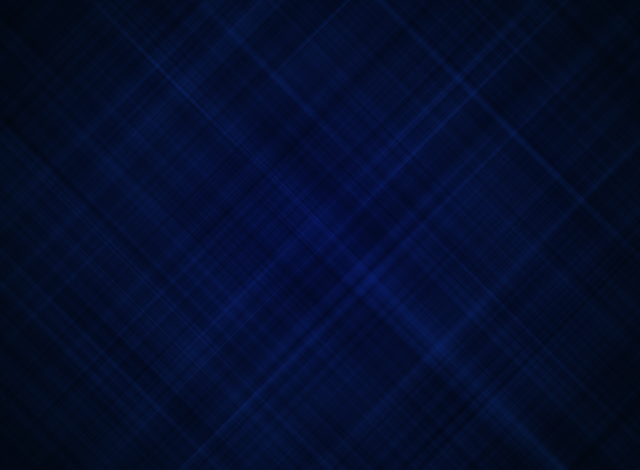
A WebGL 2 fragment shader for this background:

```glsl
#version 300 es
precision highp float;
// Dark blue woven backdrop: crossing diagonal threads and soft bands under a vignette.

uniform vec2 u_resolution;
out vec4 outColor;

const vec3 CENTER_BLUE = vec3(0.017, 0.054, 0.245);
const vec3 MIDDLE_BLUE = vec3(0.018, 0.062, 0.205);
const vec3 EDGE_BLUE = vec3(0.008, 0.037, 0.090);
const vec3 SHEEN_BLUE = vec3(0.030, 0.090, 0.170);
const float THREAD_DEPTH = 0.70;
const float BAND_DEPTH = 0.34;
const float BAND_GRAIN = 2.4;     // how strongly threads split up the bands
const float WEAVE_START = 13.0;   // thread frequency of the coarsest octave
const float WEAVE_GROWTH = 1.9;
const int OCTAVES = 5;
const int BANDS = 9;

// Each band: position across the diagonal, half width, strength.
const vec3 FALLING[BANDS] = vec3[BANDS](
  vec3(-0.71, 0.008, 0.45), vec3(-0.56, 0.035, 0.15), vec3(-0.47, 0.011, 0.60),
  vec3(-0.425, 0.010, -0.45), vec3(0.016, 0.017, 0.50), vec3(0.110, 0.035, -0.20),
  vec3(0.237, 0.007, 0.55), vec3(0.42, 0.050, -0.15), vec3(0.63, 0.012, 0.60));
const vec3 RISING[BANDS] = vec3[BANDS](
  vec3(-0.72, 0.030, 0.40), vec3(-0.62, 0.020, 0.45), vec3(-0.53, 0.025, -0.40),
  vec3(-0.44, 0.005, 0.40), vec3(-0.04, 0.011, 0.45), vec3(0.025, 0.007, 0.40),
  vec3(0.11, 0.035, -0.25), vec3(0.20, 0.012, 0.42), vec3(0.49, 0.017, 0.50));

float hash(vec2 cell) {
  vec3 q = fract(vec3(cell.xyx) * 0.1031);
  q += dot(q, q.yzx + 33.33);
  return fract((q.x + q.y) * q.z);
}

float valueNoise(vec2 p) {
  vec2 cell = floor(p);
  vec2 f = fract(p);
  f = f * f * (3.0 - 2.0 * f);
  float low = mix(hash(cell), hash(cell + vec2(1.0, 0.0)), f.x);
  float high = mix(hash(cell + vec2(0.0, 1.0)), hash(cell + 1.0), f.x);
  return mix(low, high, f.y);
}

// Sum of noises stretched along the thread; octaves too fine to resolve fade out.
float threads(float across, float along, float seed, float pixel) {
  float sum = 0.0;
  float frequency = WEAVE_START;
  float weight = 0.18;
  for (int i = 0; i < OCTAVES; i++) {
    vec2 p = vec2(across * frequency, along * 1.6) + seed + float(i) * 17.3;
    float visible = 1.0 - smoothstep(0.4, 0.9, frequency * pixel);
    sum += (valueNoise(p) - 0.5) * weight * visible;
    frequency *= WEAVE_GROWTH;
    weight *= 1.13;
  }
  return sum;
}

float bandProfile(float across, vec3 band) {
  float d = (across - band.x) / band.y;
  return band.z * exp(-d * d);
}

void main() {
  vec2 p = (gl_FragCoord.xy - 0.5 * u_resolution) / u_resolution.y;
  float pixel = 1.0 / u_resolution.y;
  float a = p.x + p.y;   // constant along falling threads
  float b = p.x - p.y;   // constant along rising threads

  // Fine weave in both directions
  float fallingWeave = threads(a, b, 131.0, pixel);
  float risingWeave = threads(b, a, 271.0, pixel);

  // Placed bands, split into threads and fading unevenly along their length
  float falling = 0.0;
  float rising = 0.0;
  for (int i = 0; i < BANDS; i++) {
    falling += bandProfile(a, FALLING[i]);
    rising += bandProfile(b, RISING[i]);
  }
  falling *= 0.6 + 0.8 * valueNoise(vec2(a * 5.0, b * 3.0) + 61.0);
  rising *= 0.6 + 0.8 * valueNoise(vec2(b * 5.0, a * 3.0) + 97.0);
  falling *= max(0.2, 1.0 + BAND_GRAIN * fallingWeave);
  rising *= max(0.2, 1.0 + BAND_GRAIN * risingWeave);
  float light = THREAD_DEPTH * (fallingWeave + risingWeave) + BAND_DEPTH * (falling + rising);

  // Vignette from violet blue to near black
  float radius = length(p * vec2(1.0, 1.04));
  vec3 color = mix(CENTER_BLUE, MIDDLE_BLUE, smoothstep(0.0, 0.42, radius));
  color = mix(color, EDGE_BLUE, smoothstep(0.28, 0.85, radius));

  // Threads scale the ground; the lightest ones gain a paler sheen
  float fade = 1.0 - 0.65 * smoothstep(0.3, 0.85, radius);
  color *= max(0.25, 1.0 + light);
  color += SHEEN_BLUE * max(light, 0.0) * 0.35 * fade;
  outColor = vec4(color, 1.0);
}
```
